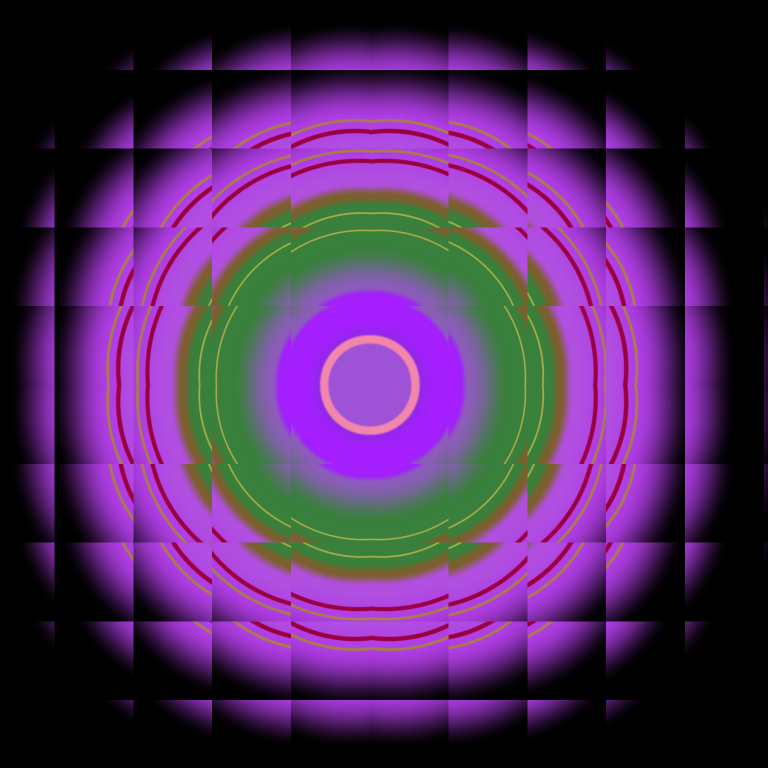
Write a WebGL 1 fragment shader that draws this background.

```glsl
precision highp float;

uniform vec2 u_resolution;

// Layout, in fractions of the canvas side
const vec2 CENTER = vec2(0.4815, 0.4987);
const float TILE = 0.1026;
const vec2 TILE_PIVOT = vec2(0.57, 0.5);
const float WARP = 0.65;
const float WARP_MAX = 0.143;
const float FADE_START = 0.33;
const float FADE_END = 0.49;

// Radii of the zones and rings
const float CORE_RING = 0.0595;
const float VIOLET_IN = 0.068;
const float VIOLET_OUT = 0.118;
const float GREEN_IN = 0.186;
const float BROWN = 0.243;
const float THIN_RING = 0.2135;
const float RED_RING = 0.311;
const float GOLD_RING = 0.3335;

const vec3 CORE_COLOR = vec3(0.62, 0.32, 0.84);
const vec3 PINK = vec3(0.95, 0.53, 0.67);
const vec3 VIOLET = vec3(0.65, 0.12, 1.0);
const vec3 DEEP_VIOLET = vec3(0.58, 0.15, 0.92);
const vec3 MAUVE = vec3(0.55, 0.36, 0.73);
const vec3 GREEN = vec3(0.22, 0.50, 0.23);
const vec3 BROWN_COLOR = vec3(0.49, 0.37, 0.18);
const vec3 ORCHID = vec3(0.69, 0.31, 0.88);
const vec3 PURPLE = vec3(0.69, 0.24, 0.90);
const vec3 THIN_COLOR = vec3(0.66, 0.67, 0.29);
const vec3 RED = vec3(0.60, 0.0, 0.24);
const vec3 GOLD = vec3(0.67, 0.48, 0.31);

// Soft ring of the given radius and half width
float ring(float r, float radius, float halfWidth, float soft) {
  return 1.0 - smoothstep(halfWidth - soft, halfWidth + soft, abs(r - radius));
}

// Sawtooth stretch inside each tile, stronger away from the center
vec2 warpTiles(vec2 p) {
  float amount = min(WARP * dot(p, p), WARP_MAX);
  return p + amount * (fract(p / TILE) - TILE_PIVOT);
}

vec3 radialColor(float r) {
  // Broad zones, from the core outward
  vec3 color = mix(CORE_COLOR, DEEP_VIOLET, smoothstep(CORE_RING, VIOLET_IN, r));
  color = mix(color, VIOLET, smoothstep(VIOLET_IN, VIOLET_IN + 0.014, r));
  color = mix(color, DEEP_VIOLET, 0.6 * ring(r, 0.081, 0.001, 0.002));
  color = mix(color, DEEP_VIOLET, 0.6 * ring(r, 0.115, 0.001, 0.003));
  color = mix(color, MAUVE, smoothstep(VIOLET_OUT - 0.003, VIOLET_OUT + 0.006, r));
  color = mix(color, GREEN, smoothstep(VIOLET_OUT + 0.005, GREEN_IN, r));
  color = mix(color, BROWN_COLOR, smoothstep(BROWN - 0.018, BROWN - 0.002, r));
  color = mix(color, ORCHID, smoothstep(BROWN, BROWN + 0.022, r));
  color = mix(color, PURPLE, smoothstep(BROWN + 0.03, GOLD_RING, r));

  // Fine rings
  color = mix(color, PINK, ring(r, CORE_RING, 0.0055, 0.002));
  color = mix(color, THIN_COLOR, ring(r, THIN_RING, 0.0014, 0.0008));
  color = mix(color, RED, ring(r, RED_RING, 0.0045, 0.0015));
  color = mix(color, GOLD, ring(r, GOLD_RING, 0.0032, 0.0014));

  return color * (1.0 - smoothstep(FADE_START, FADE_END, r));
}

void main() {
  float side = min(u_resolution.x, u_resolution.y);
  vec3 color = vec3(0.0);

  // Four samples per pixel smooth the tile edges
  for (int j = 0; j < 2; j++) {
    for (int i = 0; i < 2; i++) {
      vec2 offset = (vec2(float(i), float(j)) - 0.5) * 0.5;
      vec2 p = (gl_FragCoord.xy + offset - 0.5 * u_resolution) / side + 0.5 - CENTER;
      color += radialColor(length(warpTiles(p)));
    }
  }
  gl_FragColor = vec4(color * 0.25, 1.0);
}
```
